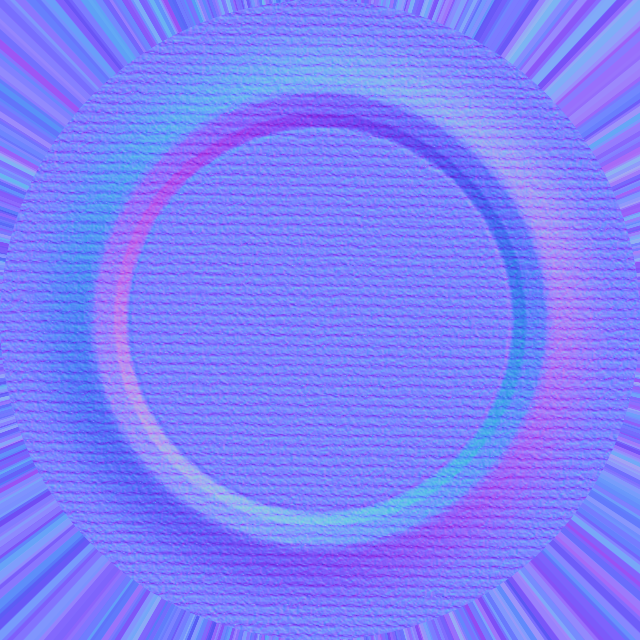
Reproduce this texture map procedurally as a three.js fragment shader.

```glsl
varying vec2 vUv;

#define TAU 6.2831853
#define DISC_RADIUS 0.5
#define ROWS 64.0
#define STITCHES 60.0
#define WEAVE_RELIEF 0.0011
#define GRAIN_AMOUNT 0.62
#define RIM_SLOPE 0.36
#define BAND_SLOPE 0.22
#define GROOVE_SLOPE 0.5
#define STREAKS 420.0
#define STREAK_SLOPE 0.8
#define BASE_TILT vec2(-0.02, 0.0)

float hash(vec2 p) {
  vec3 q = fract(vec3(p.xyx) * 0.1031);
  q += dot(q, q.yzx + 33.33);
  return fract((q.x + q.y) * q.z);
}

float noise(vec2 p) {
  vec2 cell = floor(p);
  vec2 f = fract(p);
  f = f * f * (3.0 - 2.0 * f);
  float low = mix(hash(cell), hash(cell + vec2(1.0, 0.0)), f.x);
  float high = mix(hash(cell + vec2(0.0, 1.0)), hash(cell + 1.0), f.x);
  return mix(low, high, f.y);
}

// Woven cloth: straight rows, short slanted stitches and fibre grain
float clothHeight(vec2 p) {
  float row = p.y * ROWS + p.x * 0.8 + 0.22 * noise(p * vec2(70.0, 64.0));
  float thread = 0.34 * sin(TAU * row) + 0.09 * sin(2.0 * TAU * row + 0.6);
  float shift = 0.8 * noise(p * vec2(30.0, ROWS)) + 0.37 * floor(row);
  float stitch = 0.17 * sin(TAU * (p.x * STITCHES + row * 0.7 + shift));
  stitch *= 0.5 + 0.5 * cos(TAU * row);
  float grain = noise(p * vec2(190.0, 230.0));
  grain += 0.6 * noise(p * vec2(330.0, 370.0) + 17.0);
  return thread + stitch + GRAIN_AMOUNT * grain;
}

vec2 clothSlope(vec2 p) {
  vec2 e = vec2(0.0006, 0.0);
  vec2 rise = vec2(clothHeight(p + e.xy) - clothHeight(p - e.xy),
                   clothHeight(p + e.yx) - clothHeight(p - e.yx));
  return -rise * WEAVE_RELIEF / (2.0 * e.x);
}

float ringBand(float r, float inner, float outer, float blur) {
  return smoothstep(inner - blur, inner + blur, r)
       * (1.0 - smoothstep(outer - blur, outer + blur, r));
}

// Outward tilt of the pressed ring and the broad rim around it
float ringProfile(float r) {
  float rim = smoothstep(0.346, 0.372, r) * (1.0 - smoothstep(0.372, 0.475, r));
  float band = ringBand(r, 0.318, 0.353, 0.004);
  float groove = ringBand(r, 0.302, 0.321, 0.004);
  float lip = ringBand(r, 0.294, 0.299, 0.002);
  return RIM_SLOPE * rim - BAND_SLOPE * band - GROOVE_SLOPE * groove + 0.15 * lip;
}

vec2 streakTilt(float id, float count, float seed) {
  float wrapped = mod(id, count);
  return vec2(hash(vec2(wrapped, seed)), hash(vec2(wrapped, seed + 7.0))) - 0.5;
}

vec2 streakLayer(float turn, float count, float seed) {
  float place = turn * count;
  float id = floor(place);
  float blend = smoothstep(0.82, 1.0, fract(place));
  return mix(streakTilt(id, count, seed), streakTilt(id + 1.0, count, seed), blend);
}

// Rays beyond the disc, widest towards the corners
vec2 streakSlope(vec2 p) {
  float angle = atan(p.y, p.x);
  float turn = (angle + 0.11 * sin(4.0 * angle)) / TAU + 0.5;
  vec2 rays = 0.7 * streakLayer(turn, STREAKS, 3.0);
  rays += 0.5 * streakLayer(turn, STREAKS * 1.5, 29.0);
  return rays * STREAK_SLOPE * vec2(0.7, 1.0);
}

void main() {
  vec2 p = vUv - 0.5;
  float r = length(p);
  vec2 outward = p / max(r, 0.0001);

  vec2 disc = outward * ringProfile(r) + clothSlope(vUv);
  vec2 rays = outward * 0.05 + streakSlope(p);
  float outside = smoothstep(DISC_RADIUS - 0.001, DISC_RADIUS + 0.001, r);
  vec2 tilt = mix(disc, rays, outside) + BASE_TILT;

  // Pack the surface normal as colour
  vec3 normal = normalize(vec3(tilt, 1.0));
  gl_FragColor = vec4(normal * 0.5 + 0.5, 1.0);
}
```
